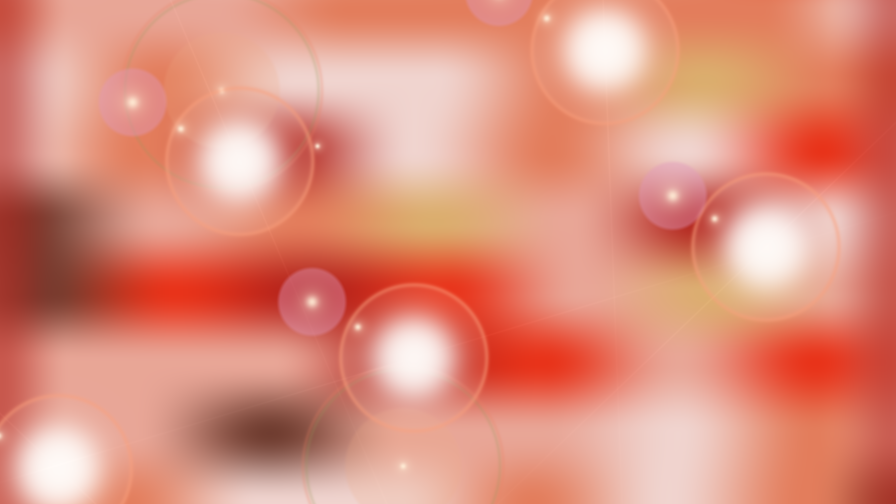
This background is drawn by a WebGL 1 fragment shader. Its source:

```glsl
precision highp float;

uniform vec2 u_resolution;

const vec2 PATCH_SIZE = vec2(0.27, 0.14);
const vec3 DEEP_RED = vec3(0.70, 0.14, 0.11);
const vec3 WARM_WHITE = vec3(1.0, 0.93, 0.84);

float hash(vec2 p) {
  vec3 q = fract(p.xyx * vec3(0.1031, 0.1030, 0.0973));
  q += dot(q, q.yzx + 33.33);
  return fract((q.x + q.y) * q.z);
}

float bell(float d, float width) {
  return exp(-d * d / (width * width));
}

float disc(float d, float radius) {
  return 1.0 - smoothstep(radius - 0.005, radius + 0.005, d);
}

// Palette ordered from hot and dark to pale
vec3 patchColour(float t) {
  vec3 c = vec3(0.91, 0.20, 0.10);
  c = mix(c, DEEP_RED, step(0.05, t));
  c = mix(c, vec3(0.44, 0.24, 0.19), step(0.14, t));
  c = mix(c, vec3(0.86, 0.68, 0.43), step(0.23, t));
  c = mix(c, vec3(0.89, 0.49, 0.36), step(0.255, t));
  c = mix(c, vec3(0.91, 0.65, 0.59), step(0.40, t));
  return mix(c, vec3(0.94, 0.83, 0.81), step(0.72, t));
}

// Random patch; hot colours gather in a pool left of the centre
vec3 patchAt(float column, float row, float shift) {
  vec2 centre = vec2(column - shift, row) * PATCH_SIZE;
  float pool = bell(length((centre - vec2(0.69, 0.47)) / vec2(0.36, 0.15)), 1.0);
  float t = hash(vec2(column + 17.0, row + 5.0));
  return patchColour(t * (1.0 - 0.85 * pool));
}

vec3 patchRow(float x, float row) {
  float shift = hash(vec2(row + 3.0, 41.0));
  float column = x / PATCH_SIZE.x + shift;
  float first = floor(column);
  return mix(patchAt(first, row, shift), patchAt(first + 1.0, row, shift),
             smoothstep(0.0, 1.0, column - first));
}

vec3 blurredPatches(vec2 p) {
  float y = p.y / PATCH_SIZE.y;
  float row = floor(y);
  return mix(patchRow(p.x, row), patchRow(p.x, row + 1.0),
             smoothstep(0.0, 1.0, y - row));
}

vec3 addSparkle(vec3 colour, vec2 p, float size) {
  float d = length(p);
  float light = 0.6 * bell(d, size) + 0.3 * bell(d, size * 2.5);
  return mix(colour, WARM_WHITE, light);
}

// White glow fading out inside a thin peach ring
vec3 addGlow(vec3 colour, vec2 p) {
  float d = length(p);
  colour = mix(colour, vec3(0.92, 0.70, 0.64), 0.15 * disc(d, 0.145));
  colour = mix(colour, vec3(0.98, 0.62, 0.48), 0.42 * bell(d - 0.145, 0.005));
  float light = 1.0 - exp(-3.4 * bell(d, 0.063));
  return mix(colour, vec3(1.0, 0.99, 0.98), light);
}

vec3 addLilacDisc(vec3 colour, vec2 p) {
  float d = length(p);
  float fill = disc(d, 0.067) * (0.3 + 2.0 * d);
  colour = mix(colour, vec3(0.88, 0.60, 0.74), fill);
  return addSparkle(colour, p, 0.012);
}

// Large faint ring with coloured fringes and a pale inner disc
vec3 addGhost(vec3 colour, vec2 p) {
  float d = length(p);
  colour = mix(colour, vec3(0.93, 0.67, 0.52), 0.2 * disc(d, 0.115));
  colour = mix(colour, vec3(0.60, 0.60, 0.36), 0.2 * bell(d - 0.192, 0.004));
  colour = mix(colour, vec3(0.92, 0.50, 0.38), 0.2 * bell(d - 0.199, 0.004));
  colour = addSparkle(colour, p, 0.006);
  return addSparkle(colour, p - vec2(0.19, -0.11), 0.005);
}

float hairline(vec2 p, float angle) {
  vec2 normal = vec2(-sin(angle), cos(angle));
  return bell(dot(p, normal), 0.002) * exp(-2.0 * length(p));
}

void main() {
  vec2 p = gl_FragCoord.xy / u_resolution.y;
  float aspect = u_resolution.x / u_resolution.y;

  // Soft patches with darker red side edges
  vec3 colour = blurredPatches(p);
  float edge = min(p.x, aspect - p.x);
  colour = mix(colour, DEEP_RED, 0.6 * (1.0 - smoothstep(0.0, 0.14, edge)));

  for (int i = 0; i < 2; i++) {
    vec2 centre = vec2(0.44, 0.82) + float(i) * vec2(0.36, -0.745);
    colour = addGhost(colour, p - centre);
  }

  // Flares: glow, trailing spark and lilac disc on one axis
  for (int i = 0; i < 5; i++) {
    float n = float(i);
    float jitter = hash(vec2(n, 9.0));
    vec2 centre = vec2(aspect * (0.03 + 0.205 * n + 0.04 * jitter),
                       fract(0.07 + 0.61 * n));
    vec2 axis = vec2(-0.2, 0.11) * (0.9 + 0.2 * jitter);
    vec2 q = p - centre;
    colour += 0.025 * hairline(q, 6.28 * jitter);
    colour = addGlow(colour, q);
    colour = addSparkle(colour, q - 0.55 * axis, 0.007);
    colour = addLilacDisc(colour, q - axis);
  }

  gl_FragColor = vec4(clamp(colour, 0.0, 1.0), 1.0);
}
```
